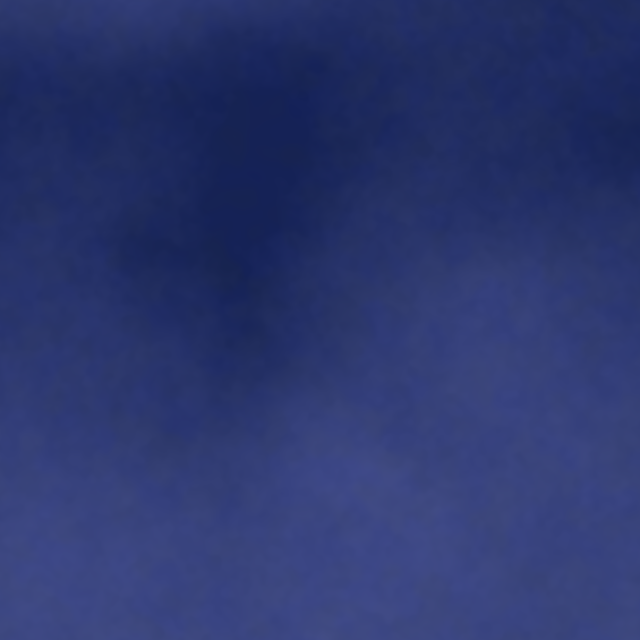
A three.js fragment shader for this texture:

```glsl
// Soft indigo dusk clouds: a dark plume sinking into a paler violet-blue haze.
varying vec2 vUv;

const vec3 DEEP_NAVY = vec3(0.085, 0.135, 0.330);
const vec3 PALE_INDIGO = vec3(0.260, 0.300, 0.535);

vec3 hash3(vec2 cell) {
  vec3 q = fract(cell.xyx * vec3(0.1031, 0.1030, 0.0973));
  q += dot(q, q.yxz + 33.33);
  return fract((q.xxy + q.yzz) * q.zyx);
}

mat2 rotation(float angle) {
  float c = cos(angle);
  float s = sin(angle);
  return mat2(c, -s, s, c);
}

// Layered sines, each octave turned and bent by the last; about -1 to 1
float sineClouds(vec2 p, float phase) {
  float total = 0.0;
  float weight = 0.5;
  for (int i = 0; i < 5; i++) {
    total += weight * sin(p.x + 1.3 * sin(p.y + phase)) * cos(0.8 * p.y + total);
    p = rotation(1.1) * p * 1.8 + phase;
    weight *= 0.58;
  }
  return total;
}

// Smooth cellular noise: blends the random values of nearby cell points, -0.5 to 0.5
float softCells(vec2 p) {
  vec2 home = floor(p);
  float total = 0.0;
  float weights = 0.0;
  for (int y = -1; y <= 1; y++) {
    for (int x = -1; x <= 1; x++) {
      vec2 cell = home + vec2(float(x), float(y));
      vec3 random = hash3(cell);
      vec2 toPoint = cell + random.xy - p;
      float weight = exp(-4.0 * dot(toPoint, toPoint));
      total += weight * random.z;
      weights += weight;
    }
  }
  return total / weights - 0.5;
}

// Gaussian patch with an elliptical, tilted outline
float patchAt(vec2 p, vec2 center, vec2 size, float tilt) {
  vec2 d = rotation(tilt) * (p - center) / size;
  return exp(-dot(d, d));
}

// Broad light and dark masses, 0 for navy and 1 for pale indigo
float cloudTone(vec2 p) {
  float tone = mix(0.87, 0.20, smoothstep(0.10, 0.85, p.y));
  tone -= 0.38 * patchAt(p, vec2(0.37, 0.54), vec2(0.13, 0.30), -0.15);
  tone -= 0.14 * patchAt(p, vec2(0.22, 0.58), vec2(0.06, 0.10), 0.0);
  tone -= 0.10 * patchAt(p, vec2(0.30, 0.84), vec2(0.20, 0.08), 0.0);
  tone -= 0.16 * patchAt(p, vec2(1.00, 0.78), vec2(0.10, 0.08), 0.0);
  tone -= 0.09 * patchAt(p, vec2(0.10, 0.38), vec2(0.16, 0.14), 0.0);
  tone -= 0.08 * patchAt(p, vec2(0.95, 0.12), vec2(0.20, 0.16), 0.0);
  tone += 0.42 * patchAt(p, vec2(0.18, 1.02), vec2(0.40, 0.09), 0.0);
  tone += 0.20 * patchAt(p, vec2(0.78, 0.51), vec2(0.20, 0.16), 0.0);
  tone += 0.12 * patchAt(p, vec2(0.54, 0.27), vec2(0.17, 0.07), -0.7);
  return tone;
}

void main() {
  // Ragged edges from a gentle warp
  vec2 warp = vec2(sineClouds(vUv * 9.0, 1.7), sineClouds(vUv * 9.0, 4.2));
  float tone = cloudTone(vUv + 0.028 * warp);

  // Wisps, then fine mottling
  tone += 0.06 * sineClouds(vUv * vec2(13.0, 10.0), 2.6);
  tone += 0.08 * softCells(vUv * 28.0);
  tone += 0.08 * softCells(vUv * 75.0 + 19.0);

  // Faint drift between bluer and greyer tints
  float tint = softCells(vUv * 34.0 + 57.0);
  vec3 color = mix(DEEP_NAVY, PALE_INDIGO, clamp(tone, 0.0, 1.0));
  color += tint * vec3(-0.012, -0.010, 0.030);
  gl_FragColor = vec4(color, 1.0);
}
```
